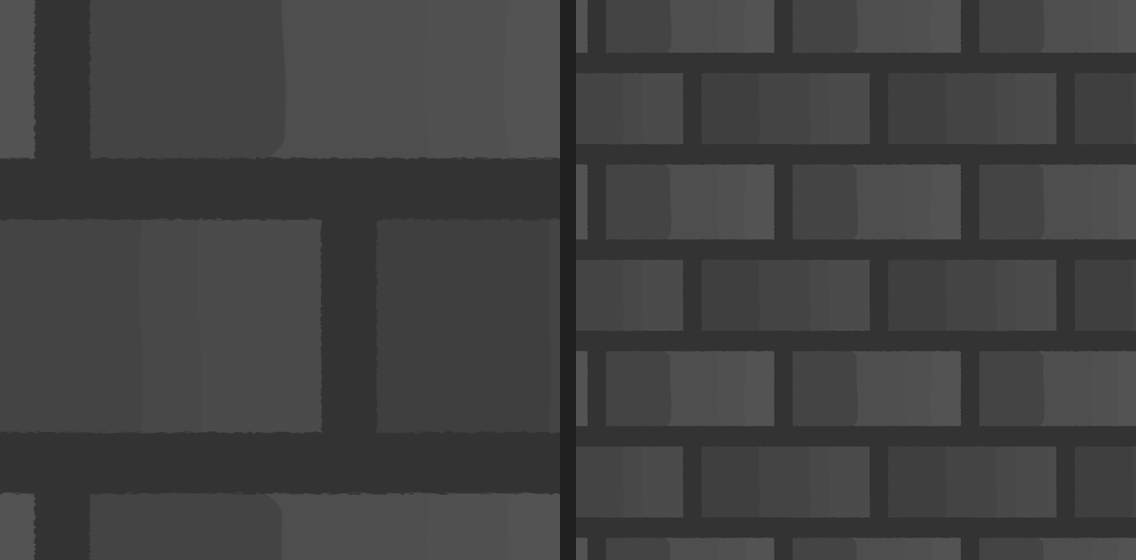
Left: one tile. Right: repeated 3 by 3.
Reproduce this pattern procedurally as a WebGL 2 fragment shader.

```glsl
#version 300 es
precision highp float;
// Two staggered courses of large grey bricks with ragged mortar edges and banded shading.

#define LOWER_BED 0.1732
#define UPPER_BED 0.6628
#define BED_HALF 0.0547
#define JOINT_HALF 0.0495
#define OUTER_JOINT 0.1113
#define MIDDLE_JOINT 0.6230
#define MORTAR_TONE 0.200
#define RAGGEDNESS 0.0050
#define EDGE_SOFTNESS 0.0020
#define BAND_WANDER 0.018
#define CORNER_CURL 0.030

uniform vec2 u_resolution;
out vec4 fragColor;

float hash(vec2 p) {
    return fract(sin(dot(p, vec2(127.1, 311.7))) * 43758.5);
}

// Value noise that wraps after the given whole number of cells.
float tiledNoise(vec2 p, vec2 cells) {
    vec2 i = floor(p);
    vec2 f = fract(p);
    f = f * f * (3.0 - 2.0 * f);
    vec2 a = mod(i, cells);
    vec2 b = mod(i + 1.0, cells);
    return mix(mix(hash(a), hash(vec2(b.x, a.y)), f.x),
               mix(hash(vec2(a.x, b.y)), hash(b), f.x), f.y);
}

// Shortest distance between two positions on the unit circle.
float wrapDistance(float a, float b) {
    return abs(fract(a - b + 0.5) - 0.5);
}

// Brick tone: flat bands that grow lighter from left to right.
float brickTone(float along, float y, float bedGap, bool middle, float soft) {
    vec3 bandStart = middle ? vec3(0.360, 0.624, 0.735) : vec3(0.396, 0.654, 0.796);
    vec3 bandRise = middle ? vec3(0.020, 0.014, 0.014) : vec3(0.038, 0.008, 0.012);
    float tone = middle ? 0.247 : 0.268;
    for (int i = 0; i < 3; i++) {
        float seed = float(i) + (middle ? 3.0 : 0.0);
        float wander = tiledNoise(vec2(seed, y * 6.0), vec2(8.0, 6.0)) - 0.5;
        float edge = bandStart[i] + BAND_WANDER * wander * (i == 0 ? 0.5 : 1.0);
        // The first band of the outer course rounds off near the beds.
        if (i == 0 && !middle) {
            float curl = 1.0 - clamp(bedGap / 0.04, 0.0, 1.0);
            edge -= CORNER_CURL * curl * curl;
        }
        tone += bandRise[i] * smoothstep(-soft, soft, along - edge);
    }
    return tone;
}

void main() {
    vec2 uv = gl_FragCoord.xy / u_resolution;
    float pixel = 1.0 / min(u_resolution.x, u_resolution.y);
    float soft = max(EDGE_SOFTNESS, pixel);

    // Course layout
    bool middle = uv.y > LOWER_BED && uv.y < UPPER_BED;
    float joint = middle ? MIDDLE_JOINT : OUTER_JOINT;
    float along = fract(uv.x - joint);
    float bedGap = min(wrapDistance(uv.y, LOWER_BED),
                       wrapDistance(uv.y, UPPER_BED)) - BED_HALF;
    float jointGap = wrapDistance(uv.x, joint) - JOINT_HALF;

    // Fine horizontal teeth roughen the brick outline
    vec2 cells = vec2(128.0, 256.0);
    float teeth = tiledNoise(uv * cells, cells) - 0.5;
    float inside = min(bedGap, jointGap) + RAGGEDNESS * teeth;
    float brick = smoothstep(-soft, soft, inside);

    float tone = brickTone(along, uv.y, bedGap, middle, soft);
    fragColor = vec4(vec3(mix(MORTAR_TONE, tone, brick)), 1.0);
}
```
